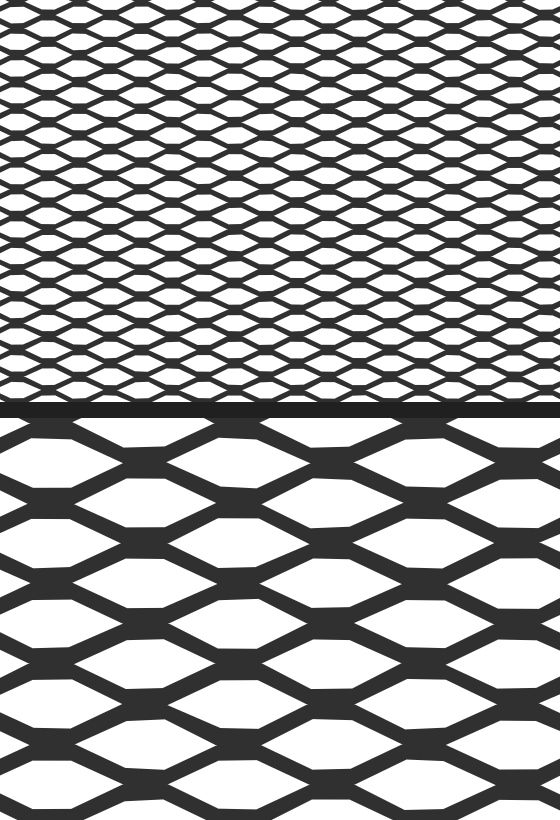
Top: the whole. Bottom: its middle third, enlarged.
This pattern is drawn by a WebGL 2 fragment shader. Its source:

```glsl
#version 300 es
precision highp float;

#define REPEATS vec2(9.0, 15.0)
#define PHASE vec2(0.275, 0.44)
#define HALF_WIDTH 0.380
#define HALF_FLAT 0.103
#define HALF_HEIGHT 0.303
#define JITTER vec2(0.010, 0.013)
#define STEEL vec3(0.19)
#define PAPER vec3(1.0)

uniform vec2 u_resolution;
out vec4 fragColor;

vec2 hash2(vec3 seed) {
    vec3 h = fract(seed * vec3(0.1031, 0.1030, 0.0973));
    h += dot(h, h.yzx + 33.33);
    return fract((h.xx + h.yz) * h.zy);
}

// Corner of a flat-topped hole in cell units, counterclockwise from the right tip
vec2 holeCorner(int index, vec2 id, float lattice) {
    int i = index % 6;
    int k = i % 3;
    vec2 corner = k == 0 ? vec2(HALF_WIDTH, 0.0)
                         : vec2(k == 1 ? HALF_FLAT : -HALF_FLAT, HALF_HEIGHT);
    corner *= i < 3 ? 1.0 : -1.0;
    vec2 wobble = hash2(vec3(id + 1.0, float(i) + 6.0 * lattice + 1.0));
    return corner + JITTER * (2.0 * wobble - 1.0);
}

// Signed distance to the nearest hole of one lattice, negative inside
float holeDistance(vec2 grid, float lattice, vec2 cellSize) {
    vec2 cell = floor(grid + 0.5);
    vec2 point = (grid - cell) * cellSize;
    vec2 id = mod(cell, REPEATS);
    float dist = -1.0;
    vec2 start = holeCorner(0, id, lattice) * cellSize;
    for (int i = 1; i <= 6; i++) {
        vec2 end = holeCorner(i, id, lattice) * cellSize;
        vec2 edge = normalize(end - start);
        dist = max(dist, dot(point - start, vec2(edge.y, -edge.x)));
        start = end;
    }
    return dist;
}

void main() {
    // Distances are measured in canvas heights
    vec2 canvas = vec2(u_resolution.x / u_resolution.y, 1.0);
    vec2 cellSize = canvas / REPEATS;
    vec2 grid = gl_FragCoord.xy / u_resolution * REPEATS - PHASE;

    // Two lattices, offset by half a cell, form the staggered mesh
    float dist = min(holeDistance(grid, 0.0, cellSize),
                     holeDistance(grid - 0.5, 1.0, cellSize));

    // Edge coverage over one pixel
    float opening = clamp(0.5 - dist * u_resolution.y, 0.0, 1.0);
    fragColor = vec4(mix(STEEL, PAPER, opening), 1.0);
}
```
